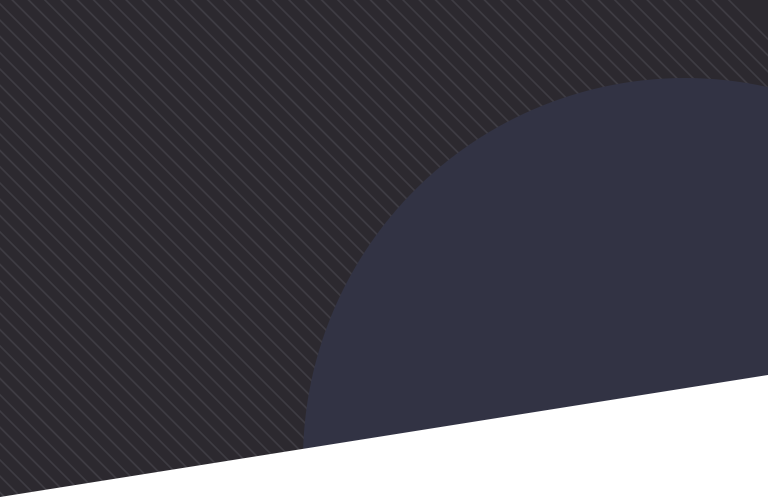
A Shadertoy shader for this background:

```glsl
// A dark field of fine diagonal stripes, a large slate disc rising at the right,
// and a white slanted floor. Each shape is a signed distance, in units of the
// canvas height, turned into a smooth mask and layered from back to front.

const vec3 CHARCOAL = vec3(0.172, 0.161, 0.184);
const vec3 STRIPE = vec3(0.245, 0.235, 0.262);
const vec3 SLATE = vec3(0.196, 0.200, 0.267);
const vec3 WHITE = vec3(1.0);

// Coverage of a shape: 1 inside (negative distance), 0 outside.
float mask(float dist, float pixel) {
    return clamp(0.5 - dist / pixel, 0.0, 1.0);
}

float discDistance(vec2 p, vec2 center, float radius) {
    return length(p - center) - radius;
}

// Negative below the line through (0, height) with the given slope.
float floorDistance(vec2 p, float height, float slope) {
    return (p.y - height - slope * p.x) / sqrt(1.0 + slope * slope);
}

// Distance to the nearest of the repeated stripes along one diagonal axis.
float stripeDistance(float along, float phase, float period, float halfWidth) {
    float cell = fract((along - phase) / period + 0.5) - 0.5;
    return abs(cell) * period * inversesqrt(2.0) - halfWidth;
}

void mainImage(out vec4 fragColor, in vec2 fragCoord) {
    vec2 p = fragCoord / iResolution.y;
    float pixel = 1.0 / iResolution.y;

    // Falling stripes, leaving the top right corner plain
    float diagonal = p.x + p.y - 1.0;
    float stripes = mask(stripeDistance(diagonal, 0.2209, 0.0327, 0.0017), pixel);
    stripes *= mask((diagonal - 1.472) * inversesqrt(2.0), pixel);
    vec3 color = mix(CHARCOAL, STRIPE, stripes);

    // Large disc
    float disc = discDistance(p, vec2(1.3755, 0.0763), 0.767);
    color = mix(color, SLATE, mask(disc, pixel));

    // Slanted floor
    float ground = floorDistance(p, 0.002, 0.1589);
    color = mix(color, WHITE, mask(ground, pixel));

    fragColor = vec4(color, 1.0);
}
```
